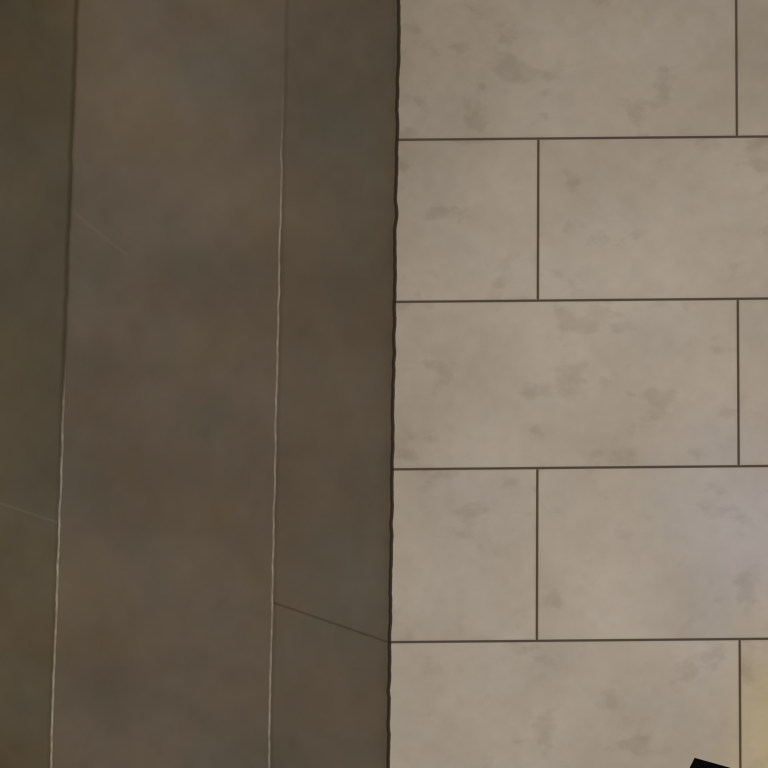
This texture is drawn by a WebGL 1 fragment shader. Its source:

```glsl
precision highp float;

uniform vec2 u_resolution;

float hash(vec2 p) {
  vec3 q = fract(vec3(p.xyx) * 0.1031);
  q += dot(q, q.yzx + 33.33);
  return fract((q.x + q.y) * q.z);
}

float noise(vec2 p) {
  vec2 cell = floor(p);
  vec2 f = fract(p);
  f = f * f * (3.0 - 2.0 * f);
  float low = mix(hash(cell), hash(cell + vec2(1.0, 0.0)), f.x);
  float high = mix(hash(cell + vec2(0.0, 1.0)), hash(cell + 1.0), f.x);
  return mix(low, high, f.y);
}

// Layered noise centred on zero
float fbm(vec2 p) {
  float sum = 0.0;
  float gain = 0.5;
  for (int i = 0; i < 5; i++) {
    sum += gain * (noise(p) - 0.5);
    p = mat2(1.6, 1.2, -1.2, 1.6) * p + 17.3;
    gain *= 0.5;
  }
  return sum;
}

float stroke(float d, float halfWidth, float aa) {
  return 1.0 - smoothstep(halfWidth - aa, halfWidth + aa, abs(d));
}

float segment(vec2 p, vec2 a, vec2 b) {
  vec2 ab = b - a;
  return length(p - a - ab * clamp(dot(p - a, ab) / dot(ab, ab), 0.0, 1.0));
}

float glow(vec2 p, vec2 center, vec2 radius) {
  vec2 q = (p - center) / radius;
  return exp(-dot(q, q));
}

// Brown slabs with two long seams
vec3 darkFloor(vec2 p, float edge, float aa) {
  float wobble = 0.0025 * fbm(vec2(5.0, p.y * 45.0));
  float seamA = p.x - 0.066 - 0.036 * p.y + wobble;
  float seamB = p.x - 0.350 - 0.021 * p.y + wobble;
  float leftSlab = 1.0 - smoothstep(-aa, aa, seamA);
  float rightSlab = smoothstep(-aa, aa, seamB);

  vec3 col = vec3(0.337, 0.296, 0.244);
  col = mix(col, vec3(0.306, 0.272, 0.214), leftSlab);
  col = mix(col, vec3(0.326, 0.288, 0.236), rightSlab);
  col += 0.025 * glow(p, vec2(0.2, 0.83), vec2(0.14, 0.22)) * (1.0 - leftSlab);
  col -= 0.025 * glow(p, vec2(0.46, 1.0), vec2(0.12, 0.2));
  col -= 0.025 * glow(p, vec2(0.0, 1.0), vec2(0.16, 0.2));
  col += 0.055 * fbm(p * 8.0) + 0.025 * fbm(p * vec2(45.0, 35.0));
  col += vec3(0.035, 0.005, -0.02) * fbm(p * 11.0 + 40.0);

  // Seams turn from shadowed to bright down the floor
  float wear = 0.55 + 0.45 * noise(vec2(3.0, p.y * 130.0));
  float shineA = 1.0 - smoothstep(0.42, 0.56, p.y);
  float shineB = 1.0 - smoothstep(0.65, 0.95, p.y);
  col -= 0.055 * stroke(seamA + 0.002, 0.003, 0.002 + aa) * (1.0 - 0.6 * shineA);
  col -= 0.025 * stroke(seamB - 0.003, 0.002, 0.002 + aa);
  col += 0.23 * wear * shineA * stroke(seamA, 0.0014, aa);
  col += 0.19 * wear * shineB * stroke(seamB, 0.0012, aa);

  // Slanted cross joints and a faint scratch
  float jointL = segment(p, vec2(0.0, 0.345), vec2(0.074, 0.320));
  float jointR = segment(p, vec2(0.357, 0.215), vec2(0.505, 0.164));
  float scratch = segment(p, vec2(0.1, 0.72), vec2(0.165, 0.668));
  col += 0.035 * stroke(jointL, 0.001, 0.001 + aa);
  col -= 0.075 * stroke(jointR, 0.001, 0.001 + aa);
  col += 0.025 * stroke(scratch, 0.001, 0.002 + aa);
  return col - 0.035 * exp(-abs(p.x - edge) * 90.0);
}

// Pale offset tiles whose rows narrow toward the top
vec3 paleFloor(vec2 p, float edge, float aa) {
  float level = p.y - 0.164 - 0.009 * (p.x - 0.51);
  float row = (0.2285 - sqrt(0.05221 - 0.014 * level)) / 0.007;
  float rowId = floor(row);
  float odd = mod(rowId, 2.0);
  float across = p.x - mix(0.6985 + 0.003 * p.y, 0.964 - 0.0055 * p.y, odd);
  float joint = (abs(fract(row + 0.5) - 0.5)) * (0.2285 - 0.007 * row);
  float tile = hash(vec2(rowId + 9.0, step(0.0, across) + 4.0));

  vec3 col = mix(vec3(0.605, 0.556, 0.497), vec3(0.555, 0.508, 0.449),
                 smoothstep(0.6, 1.0, p.y));
  col += 0.035 * glow(p, vec2(0.85, 0.3), vec2(0.3, 0.25));
  col += vec3(-0.01, 0.0, 0.035) * glow(p, vec2(0.98, 0.3), vec2(0.1, 0.13));
  col += vec3(0.04, 0.025, -0.035) * glow(p, vec2(1.0, 0.04), vec2(0.05, 0.13));
  col += 0.025 * glow(p, vec2(0.85, 0.7), vec2(0.25, 0.12));
  col -= 0.045 * exp(-(p.x - edge) * 14.0) * smoothstep(0.1, 0.5, p.y);
  col += 0.018 * (tile - 0.5);

  // Clouded stone and small dark veins
  vec2 stone = p + 0.03 * fbm(p * 9.0 + tile * 20.0);
  float vein = fbm(stone * vec2(24.0, 34.0) + tile * 31.0);
  col += 0.08 * fbm(stone * 9.0 + tile * 13.0) + 0.03 * fbm(p * 70.0);
  col -= 0.035 * smoothstep(0.1, 0.3, vein);
  col += vec3(0.02, 0.0, -0.015) * fbm(p * 14.0 + 8.0);

  float grout = max(stroke(joint, 0.0015, aa), stroke(across, 0.0015, aa));
  float bevel = max(stroke(joint, 0.002, 0.004), stroke(across, 0.002, 0.004));
  col -= 0.035 * bevel;
  return mix(col, vec3(0.255, 0.215, 0.175), 0.88 * grout);
}

void main() {
  vec2 p = gl_FragCoord.xy / u_resolution;
  float aa = 0.8 / min(u_resolution.x, u_resolution.y);
  float edge = 0.505 + 0.0145 * p.y + 0.003 * fbm(vec2(2.0, p.y * 50.0));

  vec3 col = mix(darkFloor(p, edge, aa), paleFloor(p, edge, aa),
                 smoothstep(-aa, aa, p.x - edge));
  col = mix(col, vec3(0.15, 0.12, 0.09), 0.85 * stroke(p.x - edge, 0.0022, aa));

  // Black object corner at the lower border
  float corner = max(0.898 + 0.5 * p.y - p.x, p.y - 0.013 + 0.28 * (p.x - 0.905));
  col = mix(col, vec3(0.035), 1.0 - smoothstep(-aa, aa, corner));
  gl_FragColor = vec4(clamp(col, 0.0, 1.0), 1.0);
}
```
